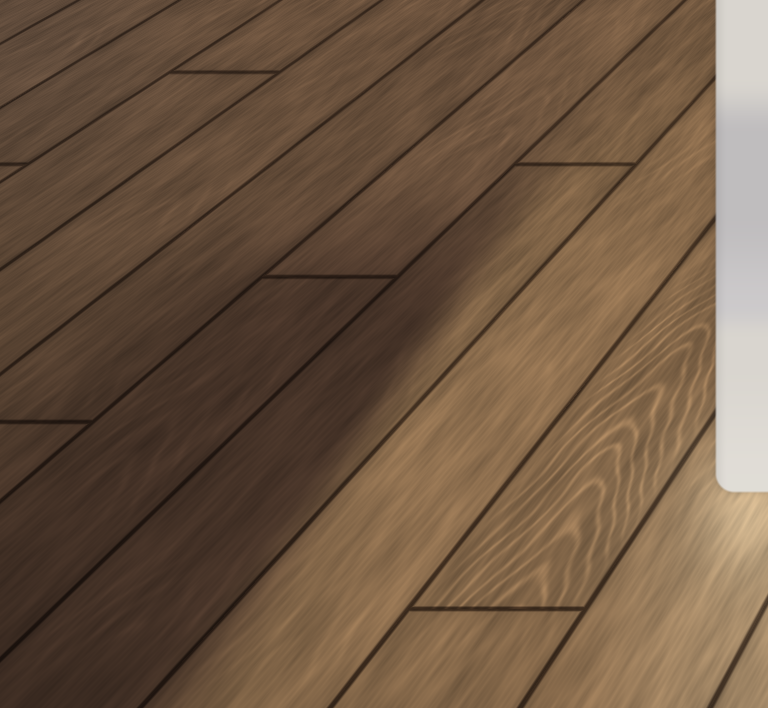
Reproduce this texture procedurally as a Shadertoy shader.

```glsl
vec2 hash2(vec2 cell) {
    vec3 q = fract(cell.xyx * vec3(0.1031, 0.1030, 0.0973));
    q += dot(q, q.yzx + 33.33);
    return fract((q.xx + q.yz) * q.zy);
}

// Distance to the nearest scattered feature point
float cellular(vec2 p) {
    vec2 cell = floor(p), local = fract(p);
    float nearest = 2.0;
    for (int j = -1; j <= 1; j++)
    for (int i = -1; i <= 1; i++) {
        vec2 offset = vec2(i, j);
        nearest = min(nearest, length(offset + hash2(cell + offset) - local));
    }
    return nearest;
}

float roundedBox(vec2 p, vec2 halfSize, float radius) {
    vec2 q = abs(p) - halfSize + radius;
    return length(max(q, 0.0)) + min(max(q.x, q.y), 0.0) - radius;
}

// Height of the end joint in each plank row, measured down from the top
float jointHeight(float row) {
    const float joints[11] = float[11](-1.0, 0.232, 0.102, -1.0, 0.596,
                                       0.391, 0.232, -1.0, 0.860, -1.0, -1.0);
    int i = int(row) + 6;
    return (i < 0 || i > 10) ? -1.0 : joints[i];
}

// Nested arches of growth rings; u runs across the plank, z along it
float growthRings(float u, float z, float seed, float density) {
    float side = u - 0.55 + 0.07 * sin(z * 4.0 + seed * 6.0);
    float arch = z + 1.5 * sqrt(side * side + 0.006);
    arch += 0.025 * sin(z * 13.0 + u * 8.0) + 0.012 * sin(z * 31.0 - u * 17.0);
    return pow(0.5 + 0.5 * sin(6.2832 * density * arch + seed * 9.0), 4.0);
}

float woodGrain(float u, float z, float seed) {
    vec2 shift = vec2(seed * 37.0, seed * 71.0);
    float broad = cellular(vec2(u * 3.5, z * 2.6) + shift) - 0.5;
    float streak = cellular(vec2(u * 12.0 + sin(z * 3.0), z * 4.0) + shift) - 0.5;
    float fibre = cellular(vec2(u * 36.0, z * 9.0) + shift) - 0.5;
    float wave = sin(u * 31.0 + 2.0 * sin(z * 2.7 + seed * 8.0))
               + 0.6 * sin(u * 67.0 + 3.0 * sin(z * 3.9));
    return 0.16 * broad + 0.11 * streak + 0.12 * fibre + 0.015 * wave;
}

// Broad illumination with a soft diagonal shadow
vec3 floorLight(vec2 p, float across) {
    float dusk = smoothstep(-2.7, -0.3, across) * smoothstep(0.18, 0.45, p.y);
    vec3 shade = mix(vec3(0.435, 0.332, 0.246), vec3(0.295, 0.215, 0.167), dusk);
    shade *= mix(0.88, 1.0, smoothstep(0.0, 0.45, p.x));
    shade += vec3(0.0, 0.008, 0.02) * exp(-dot(p, p) * 12.0);

    vec3 sun = mix(vec3(0.49, 0.38, 0.27), vec3(0.55, 0.43, 0.305),
                   smoothstep(0.05, 0.45, p.y));
    sun *= mix(0.84, 1.0, smoothstep(0.25, 0.62, p.x));
    sun += vec3(0.11, 0.12, 0.11) * smoothstep(0.75, 1.08, p.x) * smoothstep(0.5, 0.85, p.y);

    float softness = 0.045 + 0.22 * smoothstep(0.3, 0.0, p.y) + 0.04 * smoothstep(0.65, 1.0, p.y);
    float edge = p.x - (0.937 - 0.686 * p.y);
    return mix(shade, sun, smoothstep(-softness, softness, edge));
}

vec3 panelColor(vec2 p) {
    float band = smoothstep(0.11, 0.19, p.y) * smoothstep(0.48, 0.43, p.y);
    vec3 color = mix(vec3(0.85, 0.835, 0.81), vec3(0.75, 0.74, 0.745), band);
    color += 0.03 * smoothstep(0.5, 0.68, p.y);
    color += 0.05 * band * smoothstep(0.3, 0.44, p.y);
    return color * mix(0.93, 1.0, smoothstep(1.008, 1.028, p.x));
}

void mainImage(out vec4 fragColor, in vec2 fragCoord) {
    float pixel = 1.0 / iResolution.y;
    vec2 p = fragCoord * pixel;
    p.y = 1.0 - p.y;

    // Perspective plank coordinates
    float plankWidth = mix(0.1427, 0.2684, p.y);
    float across = (p.x - mix(0.9675, -0.0706, p.y)) / plankWidth;
    float row = floor(across), u = fract(across);
    float z = 1.0 / plankWidth;
    float joint = jointHeight(row);
    float seed = hash2(vec2(row + 20.0, step(joint, p.y) * 7.0 + 3.0)).x;

    // Wood tone, grain and rings
    vec3 color = floorLight(p, across);
    color *= 1.0 + 0.10 * (seed - 0.5) + 1.1 * woodGrain(u, z, seed);
    float feature = (row == 2.0 && p.y < joint) ? 1.0 : 0.0;
    float rings = growthRings(u, z, seed, mix(5.0, 8.0, feature));
    float patches = smoothstep(0.35, 0.75, cellular(vec2(row * 3.7, z * 1.6 + seed * 9.0)));
    float fade = smoothstep(0.02, 0.2, u) * smoothstep(1.0, 0.85, u);
    float strength = mix(0.10 * patches, 0.24 * smoothstep(0.33, 0.48, p.y), feature);
    color *= 1.0 + strength * fade * (rings - 0.25);

    // Seams and end joints
    float seam = min(u, 1.0 - u) * plankWidth * 0.72;
    float gap = min(seam, abs(p.y - joint));
    float lineWidth = mix(0.0013, 0.0022, p.y);
    float groove = 1.0 - smoothstep(lineWidth - pixel * 0.5, lineWidth + 0.0022 + pixel * 0.5, gap);
    color *= 1.0 - 0.08 * exp(-gap * 130.0);
    color = mix(color, color * vec3(0.42, 0.38, 0.36), groove * mix(0.75, 0.95, p.y));

    // Glow beneath the panel, then the panel itself
    vec2 glowOffset = (p - vec2(1.06, 0.71)) / vec2(0.085, 0.10);
    color += vec3(0.17, 0.18, 0.165) * exp(-dot(glowOffset, glowOffset));
    float panel = roundedBox(p - vec2(1.211, 0.195), vec2(0.2, 0.5), 0.026);
    color *= 1.0 - 0.10 * exp(-max(panel, 0.0) * 220.0);
    color = mix(color, panelColor(p), smoothstep(0.0015 + pixel * 0.5, -0.0015 - pixel * 0.5, panel));

    fragColor = vec4(clamp(color, 0.0, 1.0), 1.0);
}
```
